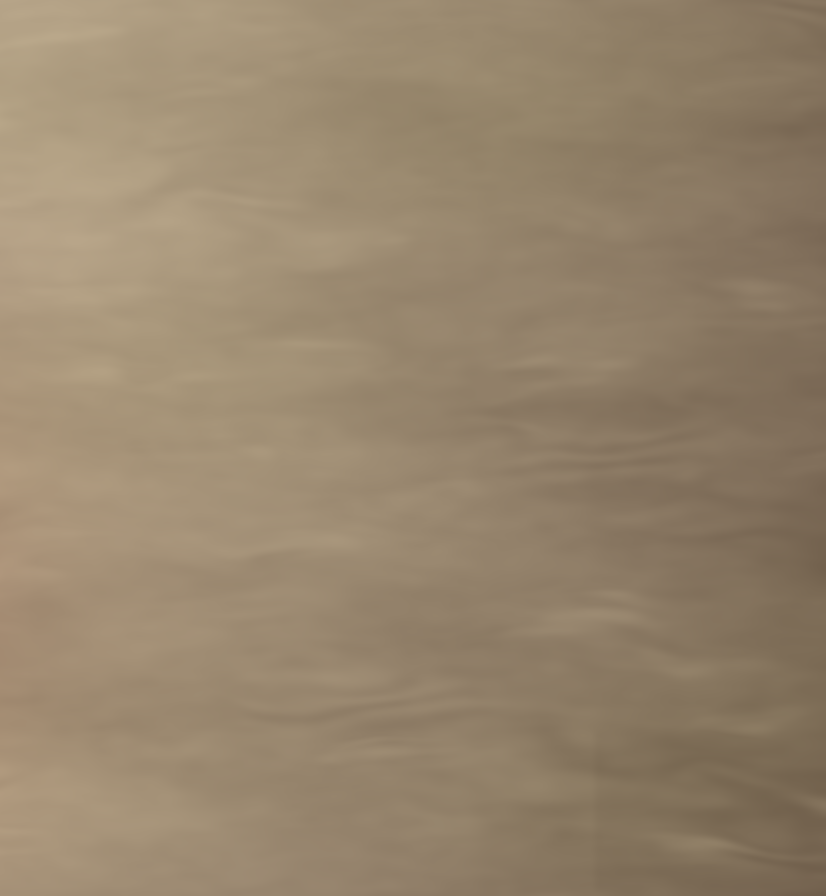
Write a WebGL 2 fragment shader that draws this texture.

```glsl
#version 300 es
precision highp float;

uniform vec2 u_resolution;
out vec4 fragColor;

vec3 hash3(vec2 cell) {
    vec3 q = fract(vec3(cell.xyx) * vec3(0.1031, 0.1030, 0.0973));
    q += dot(q, q.yxz + 33.33);
    return fract((q.xxy + q.yzz) * q.zyx);
}

// Soft cellular noise: signed round spots, one per cell, about -1 to 1
float spots(vec2 p) {
    vec2 cell = floor(p);
    float sum = 0.0;
    for (int j = -1; j <= 1; j++) {
        for (int i = -1; i <= 1; i++) {
            vec2 id = cell + vec2(i, j);
            vec3 h = hash3(id + 57.0);
            vec2 d = p - id - h.xy;
            float k = max(1.0 - dot(d, d), 0.0);
            sum += (h.z * 2.0 - 1.0) * k * k;
        }
    }
    return sum;
}

// Long fibres at several widths, each octave finer and fainter
float fibres(vec2 p) {
    float sum = 0.0;
    float amp = 0.5;
    vec2 scale = vec2(3.2, 15.0);
    for (int i = 0; i < 5; i++) {
        sum += amp * spots(p * scale + float(i) * 19.7);
        scale *= vec2(1.75, 1.65);
        amp *= 0.7;
    }
    return sum;
}

// Pointed growth figures that appear only in scattered patches
float cathedrals(vec2 p) {
    float field = p.y + 0.05 * spots(p * vec2(5.0, 12.0) + 8.3);
    float rings = sin(field * 115.0 + 3.5 * spots(p * vec2(9.0, 30.0)));
    float patches = smoothstep(0.08, 0.7, spots(p * vec2(4.0, 8.0) + 31.0));
    return rings * patches;
}

// Thin bright flecks, split along the grain
float flecks(vec2 p) {
    float body = smoothstep(0.2, 0.9, spots(p * vec2(6.5, 30.0) + 71.0));
    float split = 0.55 + 0.9 * spots(p * vec2(17.0, 75.0) + 5.0);
    return body * max(split, 0.0);
}

// Faint tone step where two boards meet within a row
float boardTone(vec2 p) {
    float row = floor(p.y / 0.19);
    float v = fract(p.y / 0.19);
    float joint = fract(0.664 + row * 0.37);
    float window = smoothstep(0.0, 0.06, v) * smoothstep(1.0, 0.94, v);
    float side = smoothstep(-0.006, 0.006, p.x - joint);
    return (0.5 - side) * window * mix(0.018, 0.003, min(row, 1.0));
}

void main() {
    vec2 uv = gl_FragCoord.xy / u_resolution;
    vec2 p = gl_FragCoord.xy / u_resolution.y;

    // Wavy grain with small ragged shifts
    vec2 g = p;
    g.y += 0.006 * sin(p.x * 7.0 + p.y * 9.0) + 0.003 * sin(p.x * 17.0 - p.y * 23.0);
    g.y += 0.006 * spots(p * vec2(14.0, 21.0) + 43.0);
    g.x += 0.025 * spots(p * vec2(9.0, 37.0) + 91.0);

    // Lamp light falling off from the upper left
    vec2 c = uv - 0.5;
    float light = 0.593 - 0.178 * c.x + 0.06 * c.y - 0.05 * dot(c, c);

    // Wood grain
    light += 0.034 * fibres(g);
    light += 0.014 * cathedrals(g);
    light += 0.024 * spots(g * vec2(2.4, 6.0) + 4.0);
    light += 0.032 * flecks(g);
    light += 0.006 * spots(p * vec2(42.0, 70.0));
    light += boardTone(p);

    // Brown shadow to sandy highlight, with slow tint drift
    vec3 color = mix(vec3(0.46, 0.392, 0.315), vec3(0.71, 0.64, 0.53), (light - 0.46) / 0.25);
    float tint = spots(p * vec2(2.5, 5.0) + 13.0);
    color += tint * vec3(0.002, -0.002, 0.007);

    // Rosy glow along the lower left edge
    float rosy = exp(-uv.x * 6.5 - 9.0 * (uv.y - 0.32) * (uv.y - 0.32));
    color += rosy * vec3(0.014, -0.015, -0.012);

    fragColor = vec4(color, 1.0);
}
```
